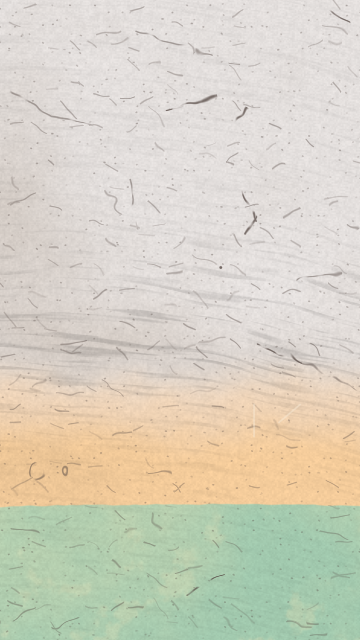
Give the GLSL for this background, as a WebGL 1 fragment shader.

```glsl
precision highp float;
// Weathered painted wall: worn grey plaster fading into a warm orange band
// above a mint green base. Value noise makes the stains and wood-like fibres;
// warped segments make the cracks, and hashed cells the specks and scratches.
uniform vec2 u_resolution;

#define ASPECT 0.5625
#define BASE_TOP 0.212
#define FADE_LOW 0.285
#define FADE_HIGH 0.445
#define FIBRE_STRENGTH 0.13
#define GRAIN_STRENGTH 0.05
#define CRACK_WIDTH 0.0009
#define CRACK_WARP 0.010

const vec3 PLASTER = vec3(0.89, 0.873, 0.865);
const vec3 DUST = vec3(0.81, 0.775, 0.745);
const vec3 PEACH = vec3(0.925, 0.82, 0.71);
const vec3 ORANGE = vec3(0.955, 0.797, 0.605);
const vec3 MINT = vec3(0.63, 0.785, 0.68);
const vec3 SAGE = vec3(0.735, 0.815, 0.685);
const vec3 CRACK_INK = vec3(0.34, 0.29, 0.27);

float hash(vec2 p) {
  return fract(sin(dot(p, vec2(127.1, 311.7))) * 43758.5);
}

float noise(vec2 p) {
  vec2 i = floor(p), f = fract(p);
  f = f * f * (3.0 - 2.0 * f);
  return mix(mix(hash(i), hash(i + vec2(1, 0)), f.x),
             mix(hash(i + vec2(0, 1)), hash(i + vec2(1, 1)), f.x), f.y);
}

float fbm(vec2 p) {
  float sum = 0.0, amp = 0.5;
  for (int i = 0; i < 4; i++) {
    sum += amp * noise(p);
    p = p * 2.03 + 17.3;
    amp *= 0.5;
  }
  return sum / 0.9375;
}

float segment(vec2 p, vec2 a, vec2 b) {
  vec2 d = b - a;
  return length(p - a - d * clamp(dot(p - a, d) / dot(d, d), 0.0, 1.0));
}

// Antialiased coverage of a stroke at distance d
float stroke(float d, float width) {
  float px = 1.0 / u_resolution.y;
  return 1.0 - smoothstep(max(width - 0.5 * px, 0.0), width + px, d);
}

float crack(vec2 p, vec2 a, vec2 b) {
  return stroke(segment(p, a, b), CRACK_WIDTH);
}

// Soft elliptical patch
float patchAt(vec2 p, vec2 centre, vec2 size) {
  vec2 d = (p - centre) / size;
  return exp(-dot(d, d));
}

// Hashed cells, each holding at most one short tilted mark
float marks(vec2 p, float cells, float len, float chance) {
  vec2 id = floor(p * cells), f = fract(p * cells);
  float angle = (hash(id + 3.1) - 0.6) * 1.6;
  vec2 dir = len * vec2(cos(angle), sin(angle));
  vec2 c = 0.3 + 0.4 * vec2(hash(id + 7.7), hash(id + 9.2));
  float on = step(hash(id), chance) * (0.3 + 0.7 * hash(id + 5.5));
  return on * stroke(segment(f, c - dir, c + dir) / cells, 0.0007);
}

void main() {
  vec2 p = gl_FragCoord.xy / u_resolution.y;
  p.x = gl_FragCoord.x / u_resolution.x * ASPECT;
  float cloud = fbm(p * 7.0), blotch = fbm(p * 24.0 + 5.0);

  // Plaster with dust on the left and above the warm band
  float dust = 0.75 * patchAt(p, vec2(0.0, 0.61), vec2(0.13, 0.16))
             + 0.65 * patchAt(p, vec2(0.12, 0.45), vec2(0.32, 0.07))
             + 0.35 * patchAt(p, vec2(0.48, 0.42), vec2(0.16, 0.05))
             + 0.25 * patchAt(p, vec2(0.04, 0.85), vec2(0.12, 0.10));
  dust += 0.5 * (cloud - 0.45) + 0.25 * (blotch - 0.5);
  vec3 wall = mix(PLASTER, DUST, clamp(dust, 0.0, 1.0));

  // Fade through peach into orange
  float h = p.y + 0.05 * (cloud - 0.5) + 0.02 * (blotch - 0.5);
  wall = mix(PEACH, wall, smoothstep(0.36, FADE_HIGH, h));
  wall = mix(ORANGE, wall, smoothstep(FADE_LOW, 0.375, h));
  wall *= 1.0 - 0.07 * patchAt(p, vec2(0.06, 0.27), vec2(0.16, 0.06)) * blotch;

  // Mint base, yellower at the upper left
  float sage = 0.78 - 1.3 * p.x + 1.2 * (p.y - 0.1) + 1.3 * (cloud - 0.5);
  vec3 base = mix(MINT, SAGE, clamp(sage + 0.4 * (blotch - 0.5), 0.0, 1.0));
  base = mix(base, vec3(0.8, 0.84, 0.7), 0.45 * smoothstep(0.66, 0.78, blotch));
  float edge = BASE_TOP + 0.003 * sin(p.x * 5.6 - 0.2) - 0.003
             + 0.002 * (noise(p.xx * 45.0) - 0.5);
  float px = 1.0 / u_resolution.y;
  float inWall = smoothstep(edge - px, edge + px, p.y);
  vec3 col = mix(base, wall, inWall);

  // Fibres run almost level and dip to the right
  vec2 q = p;
  q.y += 0.25 * p.x * p.x + 0.012 * noise(p * 9.0);
  float fibre = noise(q * vec2(9.0, 170.0)) * 0.6 + noise(q * vec2(22.0, 330.0)) * 0.4;
  float worn = 0.22 + 0.78 * patchAt(p, vec2(0.3, 0.47), vec2(0.6, 0.12));
  col *= 1.0 - FIBRE_STRENGTH * worn * (smoothstep(0.52, 0.85, fibre) - 0.15);
  col *= 1.0 + GRAIN_STRENGTH * (noise(p * 420.0) - 0.5 + 0.7 * (noise(p * 190.0) - 0.5));

  // Main cracks, bent and broken by noise
  vec2 w = p + CRACK_WARP * (vec2(noise(p * 55.0), noise(p * 55.0 + 31.0)) - 0.5);
  float fine = crack(w, vec2(0.215, 0.950), vec2(0.332, 0.911));
  fine = max(fine, crack(w, vec2(0.010, 0.863), vec2(0.078, 0.820)));
  fine = max(fine, crack(w, vec2(0.078, 0.820), vec2(0.169, 0.796)));
  fine = max(fine, crack(w, vec2(0.202, 0.720), vec2(0.215, 0.642)));
  fine = max(fine, crack(w, vec2(0.462, 0.561), vec2(0.536, 0.573)));
  fine = max(fine, crack(w, vec2(0.475, 0.437), vec2(0.563, 0.385)));
  float deep = crack(w, vec2(0.260, 0.828), vec2(0.341, 0.850));
  deep = max(deep, crack(w, vec2(0.365, 0.807), vec2(0.388, 0.831)));
  deep = max(deep, crack(w, vec2(0.378, 0.703), vec2(0.401, 0.654)));
  deep = max(deep, crack(w, vec2(0.401, 0.659), vec2(0.387, 0.633)));
  deep = max(deep, crack(w, vec2(0.512, 0.984), vec2(0.544, 0.961)));
  deep = max(deep, crack(w, vec2(0.404, 0.462), vec2(0.475, 0.437)));
  deep = max(deep, crack(w, vec2(0.289, 0.070), vec2(0.349, 0.104)));
  float broken = smoothstep(0.2, 0.6, noise(p * 80.0 + 9.0));
  float ink = max(0.45 * fine, 0.75 * deep) * broken;

  // Rust rings, a nail hole, then scattered scratches and specks
  ink = max(ink, 0.5 * broken * stroke(abs(length(w - vec2(0.059, 0.264)) - 0.011), 0.001));
  ink = max(ink, 0.5 * stroke(abs(length(w - vec2(0.104, 0.263)) - 0.004), 0.001));
  ink = max(ink, 0.8 * stroke(length(p - vec2(0.345, 0.582)), 0.0018));
  for (int i = 0; i < 3; i++) {
    float k = float(i);
    ink = max(ink, 0.42 * marks(w + k * 3.7, 14.0 + 9.0 * k, 0.28, 0.22));
    ink = max(ink, 0.40 * marks(p + k * 5.3, 45.0 + 22.0 * k, 0.03, 0.13));
  }
  col = mix(col, CRACK_INK, ink);

  // Pale scrapes in the warm band
  float scrape = max(crack(p, vec2(0.436, 0.340), vec2(0.469, 0.368)),
                     crack(p, vec2(0.397, 0.318), vec2(0.397, 0.368)));
  gl_FragColor = vec4(mix(col, vec3(0.97, 0.92, 0.84), 0.5 * scrape), 1.0);
}
```
